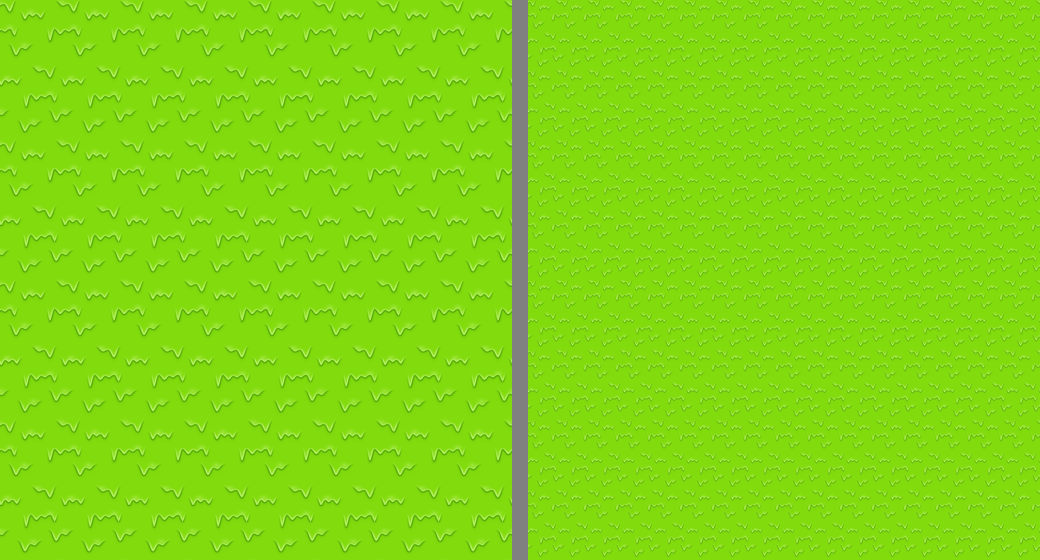
Left, the tile; right, the same tile 2 across and 2 down.
Reproduce this pattern procedurally as a Shadertoy shader.

```glsl
// Glossy green slime: staggered rows of embossed drips in a seamless 8 by 4 repeat.

const vec2 REPEATS = vec2(8.0, 4.0);
const vec2 CELL = vec2(131.625, 288.0);    // repeat size in pattern units
const vec2 STAGGER = vec2(82.6, 135.5);    // offset of the second row of each group
const vec3 SLIME = vec3(0.51, 0.86, 0.05);
const vec3 SHADE = vec3(0.27, 0.60, 0.04);
const vec3 GLOSS = vec3(0.77, 0.96, 0.50);

// Group anchors, measured from the top left of the cell; the last stands alone
const vec2 ANCHORS[5] = vec2[5](vec2(8.5, 13.0), vec2(68.0, 32.0), vec2(1.0, 66.0),
                                vec2(42.5, 103.0), vec2(61.0, 260.0));
const float HALF_WIDTHS[4] = float[4](26.0, 27.0, 37.0, 26.0);
const vec2 SHEENS[4] = vec2[4](vec2(-13.0, 8.0), vec2(-4.0, 7.0),
                               vec2(19.0, 9.0), vec2(8.0, 10.0));

float bell(float x, float width) {
    return exp(-x * x / (width * width));
}

// One rounded drop hanging from the rim
float drip(float x, float center, float halfWidth, float depth) {
    float t = clamp((x - center) / halfWidth, -1.0, 1.0);
    return -depth * (0.5 + 0.5 * cos(3.14159 * t));
}

// Rim that flares upward at both ends
float rim(float x, float halfWidth, float base, float flare) {
    float t = x / halfWidth;
    return base + flare * t * t;
}

// Lower edge of each kind of slime run
float edgeHeight(float x, int kind) {
    float w = HALF_WIDTHS[kind];
    if (kind == 0)
        return rim(x, w, 4.0, 8.0) + drip(x, -12.0, 11.0, 4.5) + drip(x, 12.0, 12.0, 17.0);
    if (kind == 1)
        return rim(x, w, 2.0, 5.0) + drip(x, -17.0, 9.0, 12.0)
             + drip(x, -1.0, 7.0, 4.0) + drip(x, 16.0, 9.0, 9.0);
    if (kind == 2)
        return rim(x, w, 4.0, 6.0) + drip(x, -30.0, 9.5, 27.0) + drip(x, -9.0, 11.0, 9.0)
             + drip(x, 9.0, 8.0, 4.0) + drip(x, 29.0, 9.0, 15.0);
    return rim(x, w, 4.0, 9.0) + drip(x, -10.0, 12.0, 16.0) + drip(x, 11.0, 9.0, 4.0);
}

float segmentDistance(vec2 p, vec2 a, vec2 b) {
    vec2 ab = b - a;
    return length(p - a - ab * clamp(dot(p - a, ab) / dot(ab, ab), 0.0, 1.0));
}

// Signed distance to the edge, positive inside the slime above it
float edgeDistance(vec2 p, int kind) {
    const int STEPS = 32;
    float w = HALF_WIDTHS[kind];
    float nearest = 1000.0;
    vec2 a = vec2(-w, edgeHeight(-w, kind));
    for (int i = 1; i <= STEPS; i++) {
        float x = mix(-w, w, float(i) / float(STEPS));
        vec2 b = vec2(x, edgeHeight(x, kind));
        nearest = min(nearest, segmentDistance(p, a, b));
        a = b;
    }
    float side = p.y - edgeHeight(clamp(p.x, -w, w), kind);
    return side < 0.0 ? -nearest : nearest;
}

// Embosses one run onto the color below it
vec3 paintRun(vec3 color, vec2 p, int kind) {
    float w = HALF_WIDTHS[kind];
    if (abs(p.x) > w + 8.0 || abs(p.y) > 36.0) return color;

    float d = edgeDistance(p, kind);
    float ends = 1.0 - smoothstep(w - 9.0, w + 2.0, abs(p.x));
    float hang = 1.0 - smoothstep(-2.0, 11.0, p.y);

    // Soft shadow and crisp dark outline
    float shadow = exp(-max(-d, 0.0) / 3.5) * (1.0 - smoothstep(-1.0, 1.0, d));
    color = mix(color, SHADE, 0.26 * shadow * ends);
    color = mix(color, SHADE, 0.68 * bell(d + 0.9, 1.5) * ends);

    // Translucent body, inner rim light and rounded sheen
    float body = smoothstep(0.0, 2.0, d) * exp(-max(d, 0.0) / 5.0);
    color = mix(color, GLOSS, 0.20 * body * hang * ends);
    color = mix(color, GLOSS, bell(d - 2.3, 1.5) * ends * mix(0.22, 0.80, hang));
    float sheen = bell(length((p - SHEENS[kind]) * vec2(0.8, 1.2)), 6.0);
    return mix(color, GLOSS, 0.34 * sheen * smoothstep(0.0, 2.5, d));
}

void mainImage(out vec4 fragColor, in vec2 fragCoord) {
    vec2 uv = fragCoord / iResolution.xy;
    vec2 p = vec2(uv.x, 1.0 - uv.y) * REPEATS * CELL;
    vec3 color = SLIME;

    // Two staggered copies of four runs, then the lone run
    for (int i = 0; i < 9; i++) {
        vec2 anchor = ANCHORS[i / 2] + float(i % 2) * STAGGER;
        vec2 offset = mod(p - anchor + 0.5 * CELL, CELL) - 0.5 * CELL;
        color = paintRun(color, vec2(offset.x, -offset.y), min(i / 2, 3));
    }
    fragColor = vec4(color, 1.0);
}
```
